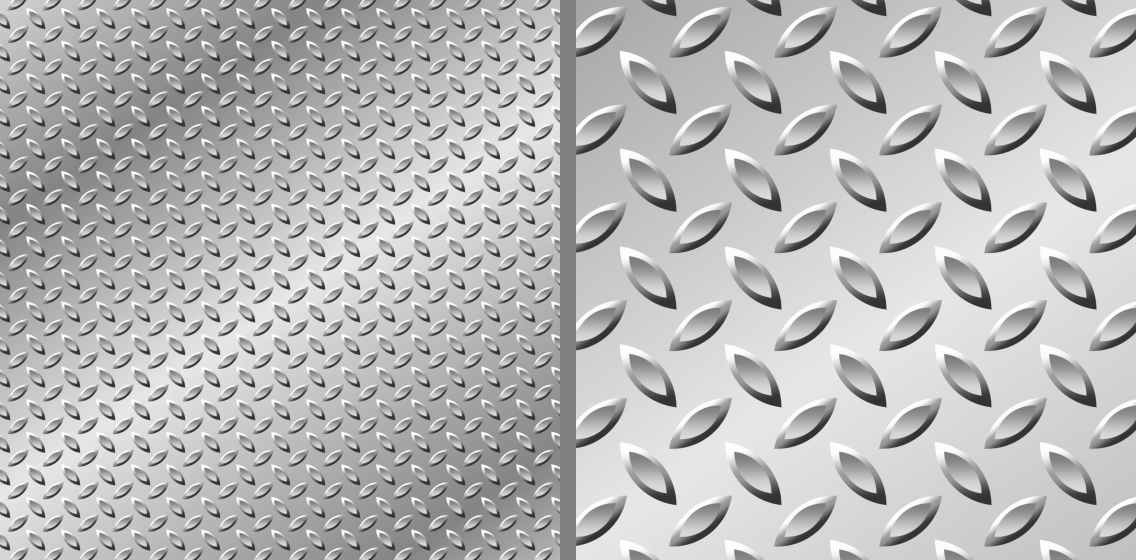
Left: the whole. Right: its middle third, enlarged.
Give the GLSL for this texture, as a WebGL 1 fragment shader.

```glsl
precision highp float;

uniform vec2 u_resolution;

// Layout, in canvas units
const vec2 PITCH = vec2(0.0625, 0.0582);
const vec2 FALLING_CENTER = vec2(0.0638, 0.9668);
const vec2 RISING_CENTER = vec2(0.0325, 0.9967);
const float FALLING_ANGLE = -0.84;
const float RISING_ANGLE = 0.68;
const vec2 FALLING_SIZE = vec2(0.0252, 0.0096);  // half length, half width
const vec2 RISING_SIZE = vec2(0.0240, 0.0092);
const float FACE_SCALE = 0.66;                   // flat top relative to base
const vec2 FACE_SHIFT = vec2(-0.0002, 0.0006);

// Light and sheen
const vec2 LIGHT_DIR = vec2(-0.5, 0.866);
const vec2 SHEEN_DIR = vec2(0.57, -0.82);
const float SHEEN_OFFSET = 0.82;
const float DARK_BAND_A = 0.33;
const float BRIGHT_BAND = 0.73;
const float DARK_BAND_B = 1.225;
const float SHEEN_END = 1.50;

// Colours
const vec3 PLATE_DARK = vec3(0.525, 0.512, 0.528);
const vec3 PLATE_MID = vec3(0.83, 0.83, 0.83);
const vec3 PLATE_BRIGHT = vec3(0.905, 0.905, 0.905);
const vec3 BEVEL_DARK = vec3(0.20, 0.20, 0.21);
const vec3 BEVEL_MID = vec3(0.60, 0.60, 0.61);
const vec3 BEVEL_LIGHT = vec3(0.99);
const vec3 FACE_DARK = vec3(0.50, 0.49, 0.50);
const vec3 FACE_LIGHT = vec3(0.85);

// Signed distance to a pointed lens lying along x
float lensDistance(vec2 p, vec2 size) {
  float radius = dot(size, size) / (2.0 * size.y);
  return length(vec2(p.x, abs(p.y) + radius - size.y)) - radius;
}

// Diagonal bands of brushed reflection
vec3 plateColor(vec2 uv) {
  float t = dot(uv, SHEEN_DIR) + SHEEN_OFFSET;
  vec3 color = mix(PLATE_MID, PLATE_DARK, clamp(t / DARK_BAND_A, 0.0, 1.0));
  float rise = clamp((t - DARK_BAND_A) / (BRIGHT_BAND - DARK_BAND_A), 0.0, 1.0);
  float fall = clamp((t - BRIGHT_BAND) / (DARK_BAND_B - BRIGHT_BAND), 0.0, 1.0);
  float tail = clamp((t - DARK_BAND_B) / (SHEEN_END - DARK_BAND_B), 0.0, 1.0);
  color = mix(color, PLATE_BRIGHT, rise);
  color = mix(color, PLATE_DARK, fall);
  return mix(color, PLATE_MID, tail);
}

// Lays one repeating set of raised treads over the base colour
vec3 addTreads(vec3 base, vec2 uv, vec2 center, float angle, vec2 size, float aa) {
  vec2 p = (fract((uv - center) / PITCH + 0.5) - 0.5) * PITCH;
  vec2 along = vec2(cos(angle), sin(angle));
  vec2 across = vec2(-along.y, along.x);
  vec2 local = vec2(dot(p, along), dot(p, across));
  vec2 localLight = vec2(dot(LIGHT_DIR, along), dot(LIGHT_DIR, across));

  // Bevel runs from shadow through grey to highlight
  float lit = dot(local / size, localLight);
  vec3 bevel = mix(BEVEL_DARK, BEVEL_MID, smoothstep(-0.75, 0.0, lit));
  bevel = mix(bevel, BEVEL_LIGHT, smoothstep(0.0, 0.7, lit));

  // Flat top is brighter at its lower end
  vec2 q = p - FACE_SHIFT;
  vec2 faceLocal = vec2(dot(q, along), dot(q, across));
  float height = q.y / (size.x * FACE_SCALE);
  vec3 face = mix(FACE_LIGHT, FACE_DARK, smoothstep(-0.6, 0.65, height));

  float outer = lensDistance(local, size);
  float inner = lensDistance(faceLocal, size * FACE_SCALE);
  vec3 tread = mix(bevel, face, 1.0 - smoothstep(-aa, aa, inner));
  return mix(base, tread, 1.0 - smoothstep(-aa, aa, outer));
}

void main() {
  vec2 uv = gl_FragCoord.xy / u_resolution;
  float aa = 0.75 / min(u_resolution.x, u_resolution.y);

  vec3 color = plateColor(uv);
  color = addTreads(color, uv, FALLING_CENTER, FALLING_ANGLE, FALLING_SIZE, aa);
  color = addTreads(color, uv, RISING_CENTER, RISING_ANGLE, RISING_SIZE, aa);
  gl_FragColor = vec4(color, 1.0);
}
```
